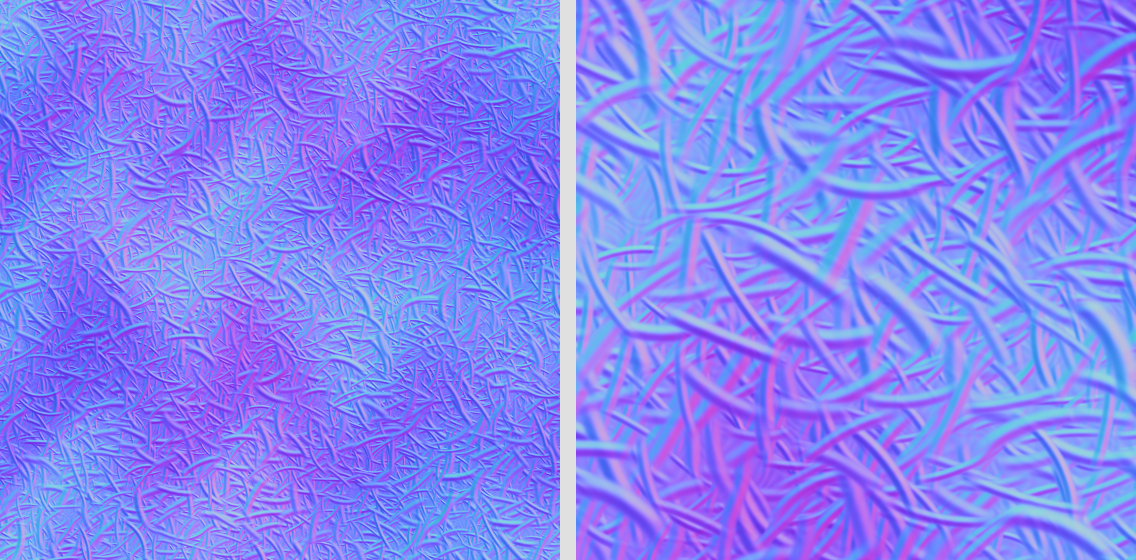
Left, the full canvas; right, a detail of the centre.
This texture map is drawn by a Shadertoy shader. Its source:

```glsl
#define LAYERS 11
#define CELLS_FINE 31.0
#define CELLS_COARSE 18.0
#define FIBRE_WIDTH 0.062
#define FIBRE_BEND 0.45
#define FIBRE_STEEP 0.78
#define FIBRE_COVER 0.85
#define CLOUD_SLOPE vec2(0.13, 0.22)
#define GRAIN_SLOPE 0.05

const float TAU = 6.2831853;

vec4 hash4(vec3 p) {
    vec4 q = fract(p.xyzx * vec4(0.1031, 0.1030, 0.0973, 0.1099));
    q += dot(q, q.wzxy + 33.33);
    return fract((q.xxyz + q.yzzw) * q.zywx);
}

// Broad undulation of the sheet: layered sines that repeat over the canvas
vec2 cloudSlope(vec2 p) {
    vec2 a = TAU * p;
    a += 0.35 * sin(a.yx * vec2(2.0, 3.0) + vec2(0.6, 2.1));
    a += 0.16 * sin(a.yx * vec2(5.0, 4.0) + vec2(3.0, 0.4));
    float across = 0.9 * cos(a.x - 2.7) + 0.5 * sin(2.0 * a.x + a.y + 0.8)
                 + 0.35 * sin(3.0 * a.y - 2.0 * a.x);
    float along = 0.9 * cos(2.0 * a.y - 0.25 - 0.7 * sin(a.x))
                + 0.4 * cos(a.x + a.y - 0.4)
                + 0.3 * sin(3.0 * a.x - 2.0 * a.y + 1.0);
    return CLOUD_SLOPE * vec2(across, along);
}

// Fine ripple between the fibres
vec2 grainSlope(vec2 p) {
    vec2 a = TAU * p;
    vec2 bent = a + 0.06 * sin(a.yx * 17.0) + 0.03 * sin(a.yx * 41.0 + 1.0);
    return GRAIN_SLOPE * vec2(sin(83.0 * bent.x + 47.0 * bent.y) + sin(61.0 * bent.x - 97.0 * bent.y),
                              sin(91.0 * bent.y - 39.0 * bent.x) + sin(67.0 * bent.y + 89.0 * bent.x));
}

// One curved fibre around the origin: xy = slope, z = coverage
vec3 fibre(vec2 p, vec4 rnd) {
    float angle = TAU * rnd.x;
    vec2 dir = vec2(cos(angle), sin(angle));
    vec2 side = vec2(-dir.y, dir.x);
    float u = dot(p, dir);
    float bend = FIBRE_BEND * (2.0 * rnd.y - 1.0);
    float halfLength = mix(0.5, 0.85, rnd.z);
    float width = FIBRE_WIDTH * mix(0.7, 1.6, rnd.w * rnd.w);

    // Signed distance to the arc, in fibre widths
    vec2 normal = side - 2.0 * bend * u * dir;
    float stretch = length(normal);
    float t = (dot(p, side) - bend * u * u) / (stretch * width);

    float taper = 1.0 - smoothstep(0.45 * halfLength, halfLength, abs(u));
    float cover = taper * (1.0 - smoothstep(1.0, 2.0, abs(t)));
    float steep = FIBRE_STEEP * mix(0.6, 1.25, rnd.z);
    vec2 slope = 2.0 * t * exp(-t * t) * steep * normal / stretch;
    return vec3(slope, cover);
}

// Scattered fibres, fine ones below and coarse ones on top
vec2 fibreSlope(vec2 p) {
    vec2 slope = grainSlope(p);
    for (int layer = 0; layer < LAYERS; layer++) {
        float depth = float(layer) / float(LAYERS - 1);
        float cells = floor(mix(CELLS_FINE, CELLS_COARSE, depth));
        vec2 q = p * cells + fract(float(layer) * vec2(0.618, 0.414));
        vec2 home = floor(q);
        for (int y = -1; y <= 1; y++)
        for (int x = -1; x <= 1; x++) {
            vec2 cell = home + vec2(x, y);
            vec3 key = vec3(mod(cell, cells), float(layer) * 7.0 + 3.0);
            vec2 centre = cell + hash4(key + 101.0).xy;
            vec3 f = fibre(q - centre, hash4(key));
            slope = mix(slope, f.xy, FIBRE_COVER * f.z);
        }
    }
    return slope;
}

void mainImage(out vec4 fragColor, in vec2 fragCoord) {
    vec2 p = fragCoord / iResolution.y;
    vec2 slope = cloudSlope(p) + fibreSlope(p);

    // Pack the surface normal as a colour
    vec3 normal = normalize(vec3(slope, 1.0));
    fragColor = vec4(0.5 + 0.5 * normal, 1.0);
}
```
